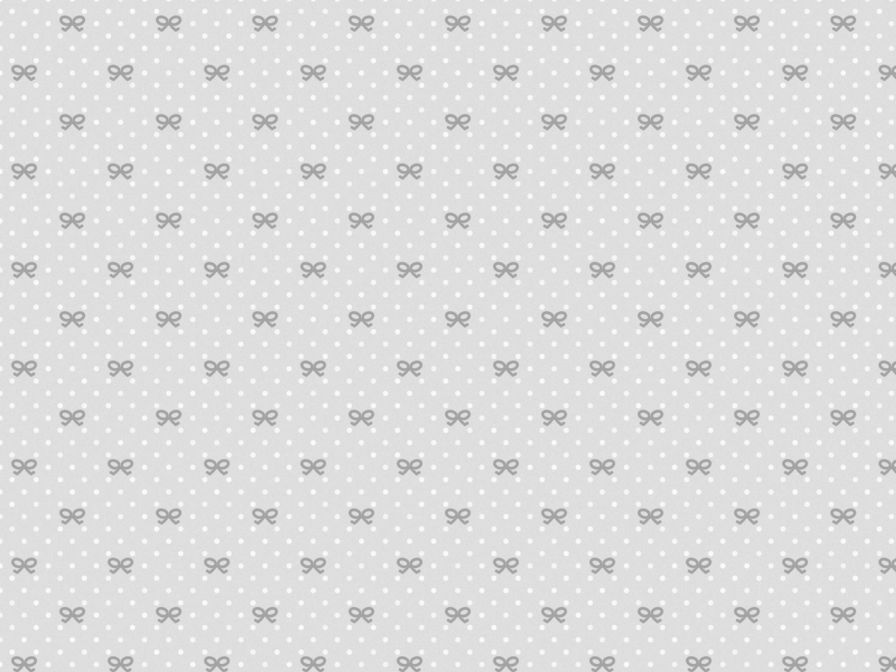
Give the GLSL for this pattern, as a Shadertoy shader.

```glsl
// Grey ribbon bows in staggered rows over a fine white polka dot ground

// Sineless hash, 0 to 1
float hash(vec2 p) {
    vec3 h = fract(p.xyx * vec3(0.1031, 0.103, 0.0973));
    h += dot(h, h.yzx + 33.33);
    return fract((h.x + h.y) * h.z);
}

// Offset from the nearest point of a staggered (centred) lattice
vec2 staggered(vec2 p, vec2 pitch) {
    vec2 corner = mod(p + 0.5 * pitch, pitch) - 0.5 * pitch;
    vec2 centre = mod(p, pitch) - 0.5 * pitch;
    return dot(corner, corner) < dot(centre, centre) ? corner : centre;
}

float segment(vec2 p, vec2 a, vec2 b) {
    vec2 d = b - a;
    return length(p - a - d * clamp(dot(p - a, d) / dot(d, d), 0.0, 1.0));
}

// Approximate signed distance to an ellipse
float ellipse(vec2 p, vec2 radii) {
    float k = length(p / radii);
    return k * (k - 1.0) / max(length(p / (radii * radii)), 0.001);
}

float bow(vec2 p) {
    p.x = abs(p.x);
    // Open loop, tilted up and outward
    vec2 q = mat2(0.94, -0.34, 0.34, 0.94) * (p - vec2(5.4, 2.5));
    float loopLine = abs(ellipse(q, vec2(4.5, 3.1))) - 1.25;
    // Tail that curls up at its end
    float tail = segment(p, vec2(0.3, 0.3), vec2(3.6, -3.6));
    tail = min(tail, segment(p, vec2(3.6, -3.6), vec2(6.0, -5.7)));
    tail = min(tail, segment(p, vec2(6.0, -5.7), vec2(8.2, -4.4)));
    float knot = length(p) - 1.7;
    return min(min(loopLine, tail - 1.2), knot);
}

void mainImage(out vec4 fragColor, in vec2 fragCoord) {
    // The canvas is 576 units high, measured from a bow near the top left
    float unit = 576.0 / iResolution.y;
    vec2 p = fragCoord * unit - vec2(62.0, 555.7);
    float soft = 0.65 * unit + 0.25;

    vec2 bowPitch = vec2(82.6, 84.5);
    vec2 dotPitch = bowPitch / 4.0;
    vec2 bowPos = staggered(p, bowPitch);
    vec2 dotPos = staggered(p, dotPitch);

    // Ground with faint paper grain
    vec3 color = vec3(0.871 + 0.014 * (hash(floor(p / 1.5) + 900.0) - 0.5));

    // Dots, slightly uneven in brightness, left out beneath the bows
    vec2 dotId = round(2.0 * (p - dotPos) / dotPitch);
    float dots = 1.0 - smoothstep(-soft, soft, length(dotPos) - 2.25);
    dots *= step(9.0, length(bowPos)) * mix(0.8, 1.0, hash(dotId + 200.0));
    color = mix(color, vec3(0.98), dots);

    // Bows
    float ribbon = 1.0 - smoothstep(-soft, soft, bow(bowPos));
    color = mix(color, vec3(0.64), ribbon);

    fragColor = vec4(color, 1.0);
}
```
